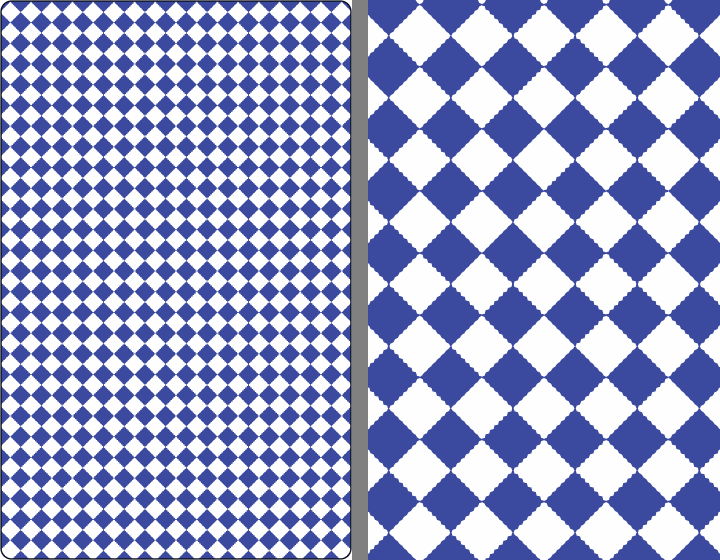
Left: the whole. Right: its middle third, enlarged.
Give the GLSL for this pattern, as a Shadertoy shader.

```glsl
// A blue and white lattice of diamonds, 17 across and about 27 down, inside
// a thin rounded dark frame. Each diamond is an L1 distance in a repeated
// cell, with fine stair teeth on its sides that vary between repeats.

float hash(vec2 p) {
    return fract(sin(dot(p, vec2(127.1, 311.7))) * 4375.85);
}

float roundedBox(vec2 p, vec2 halfSize, float radius) {
    vec2 q = abs(p) - halfSize + radius;
    return length(max(q, 0.0)) + min(max(q.x, q.y), 0.0) - radius;
}

// Signed distance to the nearest diamond, in cells.
float diamond(vec2 cell) {
    vec2 id = floor(cell + 0.5);
    vec2 p = cell - id;
    vec2 a = abs(p);

    // Triangle wave along the side, a little stronger on some sides.
    float tooth = abs(fract((a.x - a.y) * 7.0) - 0.5) * 4.0 - 1.0;
    float depth = mix(0.006, 0.022, hash(id + 0.3 * sign(p)));
    return (a.x + a.y - 0.5 + depth * tooth) * 0.7071;
}

// Antialiased coverage of the inside of a shape.
float coverage(float d, float pixel) {
    return clamp(0.5 - d / pixel, 0.0, 1.0);
}

void mainImage(out vec4 fragColor, in vec2 fragCoord) {
    float pixel = 1.0 / iResolution.x;
    vec2 size = iResolution.xy * pixel;
    vec2 uv = fragCoord * pixel;

    vec3 white = vec3(0.995, 0.995, 1.0);
    vec3 blue = vec3(0.23, 0.29, 0.62);
    vec3 ink = vec3(0.02, 0.03, 0.08);

    // Rows are counted from the top edge.
    vec2 cell = vec2(uv.x, size.y - uv.y) * 17.0 - vec2(0.0, 0.09);
    vec3 color = mix(white, blue, coverage(diamond(cell), 17.0 * pixel));

    // Frame line, with white left outside its corners.
    float frame = roundedBox(uv - 0.5 * size, 0.5 * size - 0.003, 0.03);
    color = mix(white, color, coverage(frame, pixel));
    color = mix(color, ink, coverage(abs(frame) - 0.0019, pixel));

    fragColor = vec4(color, 1.0);
}
```
